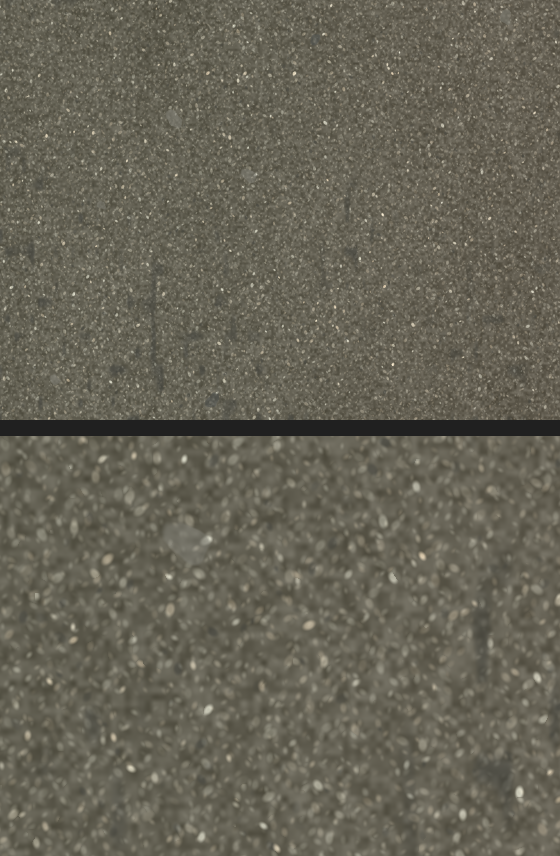
Top: the whole. Bottom: its middle third, enlarged.
This texture is drawn by a Shadertoy shader. Its source:

```glsl
const vec3 BINDER = vec3(0.380, 0.370, 0.318);
const vec3 TAR = vec3(0.265, 0.268, 0.245);
const vec3 PATCH_DARK = vec3(0.325, 0.335, 0.320);
const vec3 PATCH_PALE = vec3(0.490, 0.485, 0.445);
const vec3 STONE_GREY = vec3(0.98, 1.00, 0.96);
const vec3 STONE_TAN = vec3(1.10, 0.97, 0.82);
const vec3 WARM_SIDE = vec3(0.008, -0.002, 0.000);

const float COARSE_SCALE = 74.0;   // cells per canvas height
const float FINE_SCALE = 118.0;
const float PIT_SCALE = 64.0;
const float PATCH_SCALE = 4.0;
const float GRIT_SCALE = 185.0;
const float GRIT_CONTRAST = 0.125;
const float CLOUD_CONTRAST = 0.028;
const float EDGE_SOFTNESS = 0.0018;

vec3 hash3(vec2 p) {
    vec3 q = fract(vec3(p.xyx) * vec3(0.1031, 0.1030, 0.0973));
    q += dot(q, q.yxz + 33.33);
    return fract((q.xxy + q.yzz) * q.zyx);
}

float valueNoise(vec2 p) {
    vec2 cell = floor(p);
    vec2 f = fract(p);
    f = f * f * (3.0 - 2.0 * f);
    float low = mix(hash3(cell).x, hash3(cell + vec2(1, 0)).x, f.x);
    float high = mix(hash3(cell + vec2(0, 1)).x, hash3(cell + vec2(1, 1)).x, f.x);
    return mix(low, high, f.y);
}

// Scattered, turned ellipses: x = coverage, y = brightness, z = hue
vec3 grains(vec2 p, float scale, float density, vec2 radii, float seed) {
    vec2 q = p * scale;
    vec2 home = floor(q);
    float soft = max(EDGE_SOFTNESS, 0.7 / iResolution.y) * scale;
    vec3 best = vec3(0.0);
    for (int j = -1; j <= 1; j++) {
        for (int i = -1; i <= 1; i++) {
            vec2 cell = home + vec2(i, j);
            vec3 place = hash3(cell + seed);
            vec3 look = hash3(cell + seed + 71.0);
            if (place.z > density) continue;
            vec2 d = q - cell - place.xy;
            float angle = (look.x - 0.5) * 2.2;
            float c = cos(angle), s = sin(angle);
            d = mat2(c, -s, s, c) * d * vec2(1.2, 0.8);
            float radius = mix(radii.x, radii.y, look.y * look.y);
            float cover = 1.0 - smoothstep(radius - soft, radius + soft, length(d));
            if (cover > best.x) best = vec3(cover, look.z, fract(look.x * 7.0 + look.y));
        }
    }
    return best;
}

vec3 stoneTint(float hue) {
    return mix(STONE_GREY, STONE_TAN, hue * hue);
}

void mainImage(out vec4 fragColor, in vec2 fragCoord) {
    vec2 p = fragCoord / iResolution.y;
    float across = fragCoord.x / iResolution.x;

    // Binder with broad clouds and faint vertical wear
    float cloud = valueNoise(p * vec2(5.0, 3.0) + 11.0) - 0.5;
    float wear = valueNoise(p * vec2(38.0, 5.0) + 47.0) - 0.5;
    vec3 color = BINDER + CLOUD_CONTRAST * (cloud + 0.6 * wear);
    color += WARM_SIDE * smoothstep(0.3, 1.0, across);

    // Fine grit
    float grit = valueNoise(p * GRIT_SCALE + 5.0) - 0.5;
    float grit2 = valueNoise(p * GRIT_SCALE * 0.53 + 90.0) - 0.5;
    color += GRIT_CONTRAST * (grit + 0.45 * grit2);

    // Tar streaks, gathered in some regions
    float streak = valueNoise(p * vec2(52.0, 25.0) + 130.0);
    float region = valueNoise(p * vec2(6.0, 2.5) + 210.0);
    float tar = smoothstep(0.70, 0.98, streak) * smoothstep(0.35, 0.8, region);
    color = mix(color, TAR, 0.65 * tar);
    vec3 pit = grains(p, PIT_SCALE, 0.22, vec2(0.10, 0.27), 310.0);
    color = mix(color, TAR, pit.x * 0.6 * pit.y);

    // Pale stones in two sizes, a few of them nearly white
    vec3 fine = grains(p, FINE_SCALE, 0.80, vec2(0.15, 0.34), 420.0);
    float fineLift = mix(0.03, 0.14, fine.y);
    color += fine.x * fineLift * stoneTint(fine.z) * (1.0 - 0.6 * tar);
    vec3 coarse = grains(p, COARSE_SCALE, 0.72, vec2(0.13, 0.32), 530.0);
    float coarseLift = mix(0.06, 0.24, coarse.y * coarse.y) + 0.22 * pow(coarse.y, 24.0);
    color += coarse.x * coarseLift * stoneTint(coarse.z) * (1.0 - 0.6 * tar);

    // Rare smooth patches with ragged edges
    vec2 ragged = p + 0.008 * vec2(valueNoise(p * 70.0), valueNoise(p * 70.0 + 33.0));
    vec3 patchMark = grains(ragged, PATCH_SCALE, 0.25, vec2(0.045, 0.075), 640.0);
    vec3 patchColor = mix(PATCH_DARK, PATCH_PALE, step(0.45, patchMark.y));
    color = mix(color, patchColor + 0.05 * grit, 0.65 * patchMark.x);

    fragColor = vec4(clamp(color, 0.0, 1.0), 1.0);
}
```
